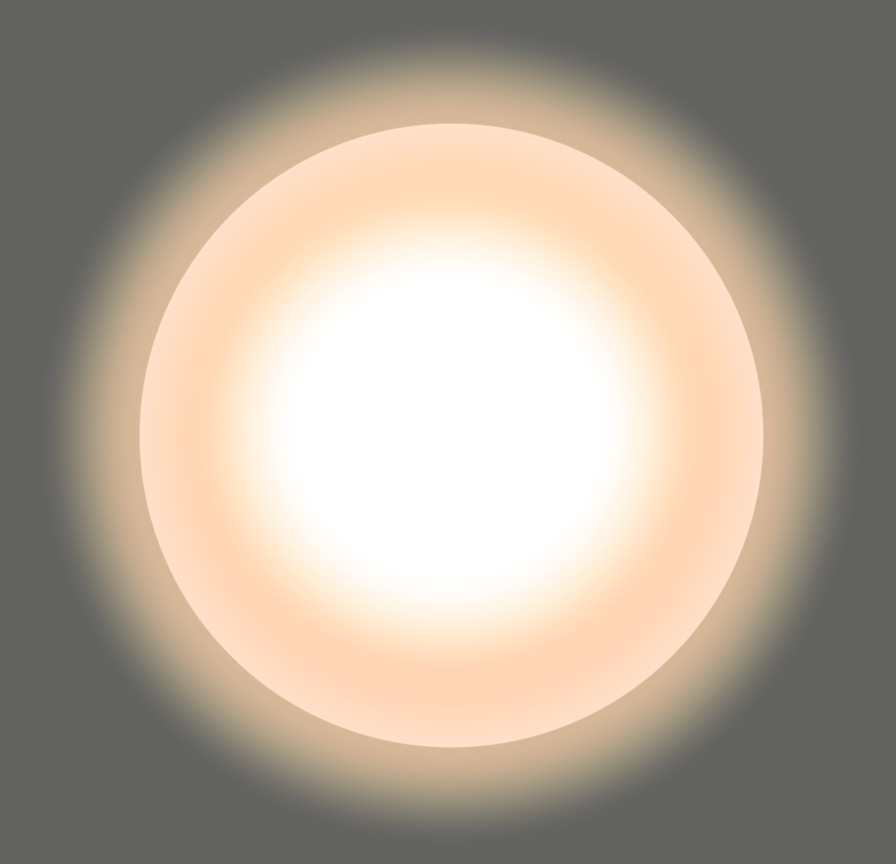
This background is drawn by a Shadertoy shader. Its source:

```glsl
// Draws a glowing peach disc with a soft white core and a warm halo on grey.

const vec3 GREY = vec3(0.385, 0.385, 0.38);
const vec3 HALO_INNER = vec3(0.85, 0.72, 0.60);
const vec3 HALO_OUTER = vec3(0.86, 0.79, 0.62);
const vec3 PEACH_TOP = vec3(1.0, 0.845, 0.705);
const vec3 PEACH_BOTTOM = vec3(1.0, 0.83, 0.705);
const vec3 RIM = vec3(1.0, 0.88, 0.79);
const vec3 CREAM = vec3(1.0, 0.885, 0.73);
const vec3 WHITE = vec3(1.0);

const float DISC_RADIUS = 0.361;

// One inside the inner radius, fading smoothly to zero at the outer one.
float falloff(float dist, float inner, float outer) {
    return 1.0 - smoothstep(inner, outer, dist);
}

// Halo that shifts from pinkish to yellowish as it fades into the backdrop.
vec3 haloColor(float dist) {
    vec3 tint = mix(HALO_INNER, HALO_OUTER, smoothstep(0.37, 0.45, dist));
    return mix(GREY, tint, falloff(dist, DISC_RADIUS, 0.480));
}

// Peach body with a paler rim.
vec3 bodyColor(vec2 p, float dist) {
    float height = smoothstep(-DISC_RADIUS, DISC_RADIUS, p.y);
    vec3 body = mix(PEACH_BOTTOM, PEACH_TOP, height);
    return mix(body, RIM, smoothstep(0.295, DISC_RADIUS + 0.01, dist));
}

// White centre that passes through cream into the body.
vec3 addCore(vec3 body, float dist) {
    vec3 warm = mix(body, CREAM, falloff(dist, 0.220, 0.300));
    return mix(warm, WHITE, falloff(dist, 0.168, 0.288));
}

void mainImage(out vec4 fragColor, in vec2 fragCoord) {
    // Canvas-height units, centred on the canvas
    vec2 p = (fragCoord - 0.5 * iResolution.xy) / iResolution.y;
    float pixel = 1.0 / iResolution.y;

    vec2 discPos = p - vec2(0.004, -0.004);
    float discDist = length(discPos);
    float coreDist = length((p - vec2(0.0, 0.003)) * vec2(0.985, 1.015));
    float haloDist = length(p - vec2(0.002, -0.003));

    // Layers from back to front
    vec3 color = haloColor(haloDist);
    vec3 disc = addCore(bodyColor(discPos, discDist), coreDist);
    color = mix(color, disc, falloff(discDist, DISC_RADIUS - pixel, DISC_RADIUS + pixel));

    fragColor = vec4(color, 1.0);
}
```
